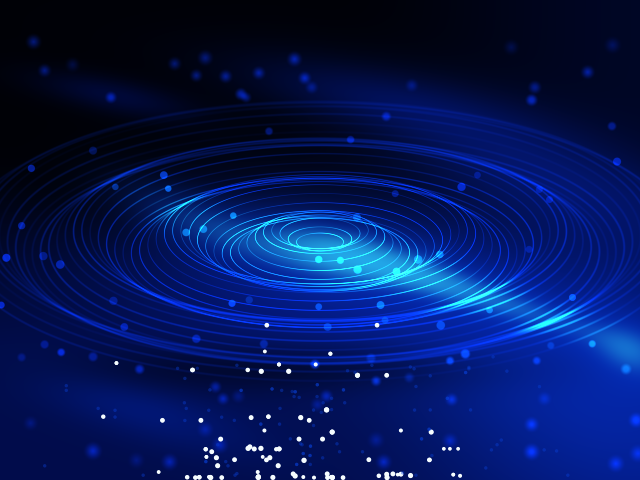
This background is drawn by a Shadertoy shader. Its source:

```glsl
// Rippling ellipses of light on a deep blue field, with drifting bokeh and white sparks.

float hash(float n) {
    return fract(sin(n * 127.1 + 3.7) * 43758.5453);
}

// Soft elliptical glow, tilted by an angle in radians
float glow(vec2 p, vec2 center, vec2 radius, float tilt) {
    p -= center;
    float c = cos(tilt), s = sin(tilt);
    vec2 q = vec2(c * p.x + s * p.y, c * p.y - s * p.x) / radius;
    return exp(-dot(q, q));
}

float disc(vec2 p, vec2 center, float radius, float softness) {
    return 1.0 - smoothstep(radius - softness, radius + softness, length(p - center));
}

// Beam running from upper left through the middle to lower right
float beam(vec2 p) {
    return 0.85 * glow(p, vec2(0.04, -0.032), vec2(0.20, 0.065), -0.2)
         + 0.55 * glow(p, vec2(0.28, -0.10), vec2(0.18, 0.045), -0.3)
         + 0.35 * glow(p, vec2(0.48, -0.165), vec2(0.15, 0.04), -0.3)
         + 0.60 * glow(p, vec2(0.65, -0.235), vec2(0.10, 0.065), -0.35)
         + 0.38 * glow(p, vec2(-0.25, 0.035), vec2(0.17, 0.055), -0.4);
}

vec3 background(vec2 p, float light) {
    vec3 col = vec3(0.0, 0.003, 0.025);
    col += vec3(0.005, 0.045, 0.27) * (1.0 - smoothstep(-0.32, 0.20, p.y));
    col += vec3(0.0, 0.02, 0.12) * smoothstep(0.0, 0.7, p.x);

    // Broad pools of blue
    col += vec3(0.01, 0.075, 0.34) * glow(p, vec2(0.04, -0.07), vec2(0.50, 0.17), -0.12);
    col += vec3(0.01, 0.075, 0.22) * glow(p, vec2(0.58, -0.34), vec2(0.42, 0.24), -0.2);
    col += vec3(0.01, 0.06, 0.28) * glow(p, vec2(0.42, 0.16), vec2(0.38, 0.10), -0.35);

    // Thin mist
    col += vec3(0.0, 0.03, 0.20) * glow(p, vec2(-0.43, 0.30), vec2(0.16, 0.035), -0.2);
    col += vec3(0.0, 0.03, 0.18) * glow(p, vec2(0.10, 0.30), vec2(0.30, 0.06), -0.2);
    col += vec3(0.0, 0.04, 0.16) * glow(p, vec2(-0.38, -0.35), vec2(0.25, 0.06), -0.3);

    // Shadows at the left and below the ripples
    col *= 1.0 - 0.5 * glow(p, vec2(-0.52, 0.14), vec2(0.26, 0.12), -0.3);
    col *= 1.0 - 0.45 * glow(p, vec2(-0.10, -0.27), vec2(0.45, 0.05), 0.0);
    vec3 ray = mix(vec3(0.02, 0.23, 0.84), vec3(0.14, 0.68, 0.93), smoothstep(0.2, 0.9, light));
    return mix(col, ray, min(light, 1.0));
}

// Rings whose centers rise and fall with radius, so their edges bunch together
vec3 ripples(vec2 p, float light, float pixel) {
    vec3 sum = vec3(0.0);
    float squash = 0.38;
    for (int i = 0; i < 42; i++) {
        float n = float(i);
        float r = 0.049 + 0.0172 * n;
        float lift = 0.024 * cos(31.4 * (r - 0.1)) * smoothstep(0.03, 0.1, r);
        vec2 q = p - vec2(0.0, lift - 0.004);
        vec2 e = q / vec2(1.0, squash);
        float slope = length(e / vec2(1.0, squash)) / max(length(e), 0.001);
        float d = abs(length(e) - r) / max(slope, 0.001);

        float blur = 0.0022 * smoothstep(0.25, 0.7, r);
        float line = 1.0 - smoothstep(0.0, 0.0006 + 0.65 * pixel + blur, d);
        float shade = 0.65 + 0.35 * sin(2.0 * atan(e.y, e.x) + n * 1.7);
        float fade = mix(1.0, 0.25, smoothstep(0.2, 0.76, r));
        float near = mix(1.0, 0.6, smoothstep(0.05, 0.25, p.y));
        vec3 tint = mix(vec3(0.02, 0.17, 0.76), vec3(0.12, 0.80, 0.80), smoothstep(0.03, 0.45, light));
        sum += tint * line * shade * near * mix(fade, 1.0, min(light * 1.4, 1.0)) * 0.82;
    }
    return sum;
}

// Blue discs over the whole field, blurrier away from the middle
vec3 bokeh(vec2 p, float pixel) {
    vec3 sum = vec3(0.0);
    for (int i = 0; i < 100; i++) {
        float n = float(i);
        vec2 c = vec2(hash(n) - 0.5, hash(n + 200.0) - 0.5) * vec2(1.36, 0.9);
        c.y -= 0.03;
        float soft = pixel * 0.7 + 0.012 * smoothstep(0.16, 0.45, abs(c.y));
        float strength = 0.25 + 0.65 * hash(n + 400.0);
        float heat = min(2.2 * beam(c) + 0.4 * glow(c, vec2(0.1, -0.13), vec2(0.4, 0.12), -0.2), 1.0);
        vec3 tint = mix(vec3(0.02, 0.15, 0.75), vec3(0.05, 0.65, 0.75), heat);
        sum += tint * strength * disc(p, c, 0.0065 + 0.0025 * hash(n + 600.0), soft);
    }
    return sum;
}

// Fountain of sparks at the bottom: crisp white ones among dim blue dust
vec3 sparks(vec2 p, vec3 col, float pixel) {
    for (int i = 0; i < 200; i++) {
        float n = float(i) + 1000.0;
        float spread = hash(n) + hash(n + 300.0) + hash(n + 600.0) - 1.5;
        float height = hash(n + 900.0);
        bool white = i < 100;
        vec2 c = white ? vec2(-0.06 + 0.38 * spread, -0.495 + 0.33 * pow(height, 2.8))
                       : vec2(0.03 + 0.50 * spread, -0.49 + 0.25 * height);
        float size = white ? 0.0038 + 0.0018 * hash(n + 1200.0) : 0.0035;
        float cover = disc(p, c, size, 0.6 * pixel);
        col = mix(col, white ? vec3(0.96, 0.99, 1.0) : vec3(0.03, 0.25, 0.85), cover * (white ? 1.0 : 0.4));
    }
    return col;
}

void mainImage(out vec4 fragColor, in vec2 fragCoord) {
    float pixel = 1.0 / iResolution.y;
    vec2 p = (fragCoord - 0.5 * iResolution.xy) * pixel;
    float light = beam(p);
    vec3 col = background(p, light);
    col += ripples(p, light, pixel);
    col += bokeh(p, pixel);
    col = sparks(p, col, pixel);
    fragColor = vec4(clamp(col, 0.0, 1.0), 1.0);
}
```
